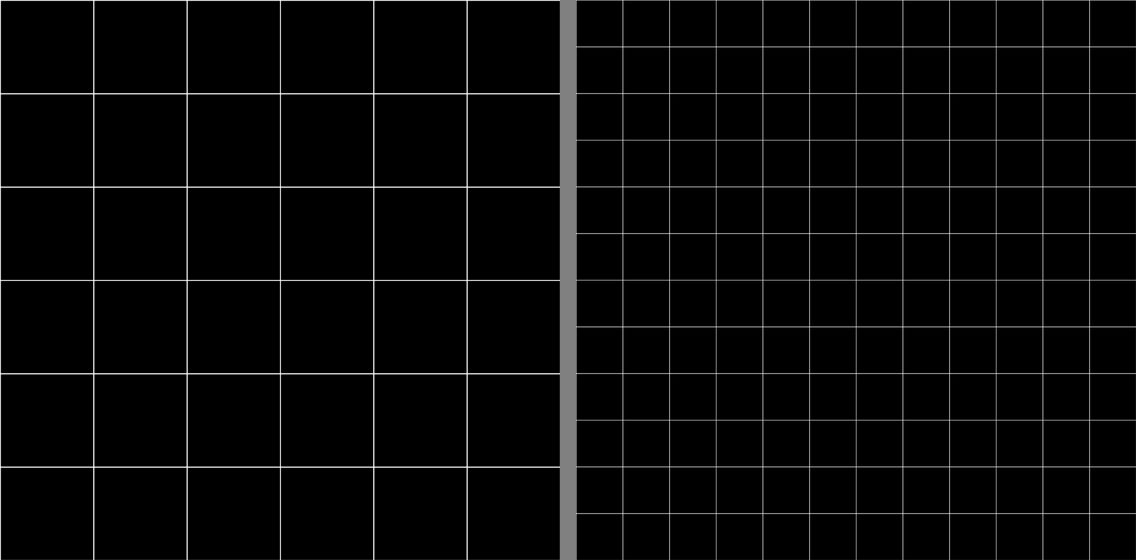
Left, the tile; right, the same tile 2 across and 2 down.
Reproduce this pattern procedurally as a three.js fragment shader.

```glsl
varying vec2 vUv;

const float CELLS = 6.0;
const float LINE_REACH = 0.00192;  // centre of a line to its outer edge
const float LINE_FADE = 0.00136;   // width of the soft rim
const float LINE_INSET = 0.00084;  // shift of the grid from the left and top
const float LINE_OPACITY = 0.78;
const vec3 BACKGROUND = vec3(0.0);
const vec3 LINE_COLOR = vec3(1.0);

// Distance to the nearest line of each direction, in canvas units
vec2 gridDistance(vec2 p, float cells) {
  vec2 cell = fract(p * cells);
  return min(cell, 1.0 - cell) / cells;
}

// Line coverage with a flat core and a soft rim
vec2 softLine(vec2 dist, float reach, float fade) {
  return clamp((reach - dist) / fade, 0.0, 1.0);
}

void main() {
  vec2 p = vUv + vec2(-LINE_INSET, LINE_INSET);
  vec2 lines = LINE_OPACITY * softLine(gridDistance(p, CELLS), LINE_REACH, LINE_FADE);

  // Crossings build up where both directions overlap
  float coverage = 1.0 - (1.0 - lines.x) * (1.0 - lines.y);
  gl_FragColor = vec4(mix(BACKGROUND, LINE_COLOR, coverage), 1.0);
}
```
